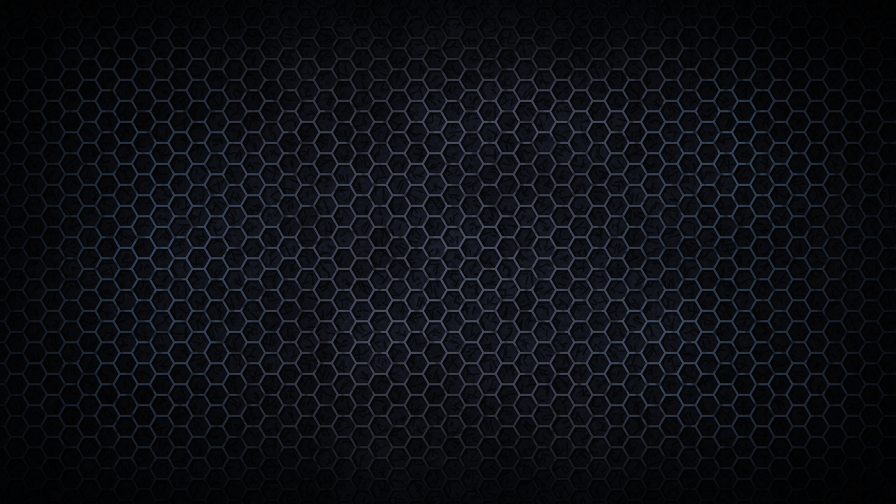
A WebGL 1 fragment shader for this pattern:

```glsl
precision highp float;
// Dark scratched hexagon mesh with steel-blue rims, lit softly from the centre.

#define ROWS 24.0                         // hexagons down the canvas
#define PHASE vec2(0.24, 0.70)            // lattice shift, in hexagons
#define RIM_WIDTH 0.10                    // full rim width, in hexagons
#define WALL_SHIFT vec2(0.055, -0.035)    // offset of the sunken floor
#define WEAR 0.45                         // strength of scratches and grain
#define RIM_CENTRE vec3(0.285, 0.305, 0.375)
#define RIM_SIDE vec3(0.205, 0.265, 0.355)
#define FLOOR_COLOR vec3(0.072, 0.084, 0.116)
#define WALL_COLOR vec3(0.026, 0.032, 0.043)

uniform vec2 u_resolution;

const vec2 PERIOD = vec2(1.73205, 1.0);   // flat-topped hexagons of height 1

float hash(vec2 p) {
  vec3 q = fract(p.xyx * 0.1031);
  q += dot(q, q.yzx + 33.33);
  return fract((q.x + q.y) * q.z);
}

float noise(vec2 p) {
  vec2 i = floor(p);
  vec2 f = fract(p);
  f = f * f * (3.0 - 2.0 * f);
  float low = mix(hash(i), hash(i + vec2(1.0, 0.0)), f.x);
  float high = mix(hash(i + vec2(0.0, 1.0)), hash(i + 1.0), f.x);
  return mix(low, high, f.y);
}

// Hexagonal radius: 0 at the centre, 0.5 on the border.
float hexRadius(vec2 p) {
  p = abs(p);
  return max(p.y, dot(p, vec2(0.866, 0.5)));
}

// Nearest hexagon: local position in xy, integer cell id in zw.
vec4 hexCell(vec2 p) {
  vec2 a = PERIOD * (floor(p / PERIOD) + 0.5);
  vec2 b = PERIOD * floor(p / PERIOD + 0.5);
  vec2 da = p - a;
  vec2 db = p - b;
  vec2 centre = dot(da, da) < dot(db, db) ? a : b;
  return vec4(p - centre, floor(2.0 * centre / PERIOD + 0.5));
}

// Fine random strokes inside one cell.
float scratches(vec2 p, vec2 id, float pixel) {
  float marks = 0.0;
  for (int i = 0; i < 4; i++) {
    vec2 seed = id + 17.0 * float(i + 1);
    float angle = 6.2832 * hash(seed);
    vec2 along = vec2(cos(angle), sin(angle));
    vec2 d = p - 0.6 * (vec2(hash(seed + 3.7), hash(seed + 9.1)) - 0.5);
    float across = abs(dot(d, vec2(-along.y, along.x)));
    float reach = abs(dot(d, along)) - mix(0.08, 0.30, hash(seed + 5.3));
    float stroke = 1.0 - smoothstep(0.01, 0.02 + pixel, across);
    stroke *= 1.0 - smoothstep(-pixel, pixel, reach);
    marks = max(marks, stroke);
  }
  return marks;
}

void main() {
  vec2 p = (gl_FragCoord.xy - 0.5 * u_resolution) / u_resolution.y;
  vec2 uv = 2.0 * gl_FragCoord.xy / u_resolution - 1.0;
  float pixel = ROWS / u_resolution.y;
  vec2 q = p * ROWS - PHASE;
  vec4 cell = hexCell(q);
  vec2 local = cell.xy;
  vec2 id = cell.zw;

  // Broad light: floors fade sooner than rims, towards sides and corners
  float floorLight = 1.0 - smoothstep(0.25, 1.15, length(uv * vec2(0.95, 0.85)));
  float rimLight = 1.0 - 0.90 * smoothstep(0.45, 1.05, abs(uv.y));
  rimLight *= 1.0 - 0.75 * smoothstep(0.60, 1.05, abs(uv.x));
  float patches = noise(p * 7.0 + 40.0);

  // Sunken floor with darker side walls
  float inner = hexRadius(local - WALL_SHIFT);
  float floorMask = 1.0 - smoothstep(0.33, 0.42 + 0.5 * pixel, inner);
  vec3 color = mix(WALL_COLOR, FLOOR_COLOR, floorMask);
  color *= mix(0.80, 1.15, hash(id + 71.0)) * mix(0.80, 1.15, patches);

  // Scratches and grain
  float grain = noise(q * 9.0 + 200.0) - 0.5;
  color *= 1.0 + WEAR * grain;
  color *= 1.0 - WEAR * scratches(local, id, pixel) * 1.3;
  color *= mix(0.16, 1.0, floorLight);

  // Worn rim, bluer towards the sides
  float edge = 0.5 - hexRadius(local);
  float halfWidth = 0.5 * RIM_WIDTH;
  float rim = 1.0 - smoothstep(halfWidth - 0.5 * pixel, halfWidth + 0.5 * pixel, edge);
  vec3 rimColor = mix(RIM_CENTRE, RIM_SIDE, smoothstep(0.15, 0.80, abs(uv.x)));
  float rimWear = 1.0 - WEAR * smoothstep(0.50, 0.95, noise(q * 4.0 + 90.0));
  rimColor *= rimLight * rimWear * mix(0.75, 1.05, patches);
  color = mix(color, rimColor, rim);

  gl_FragColor = vec4(color, 1.0);
}
```
